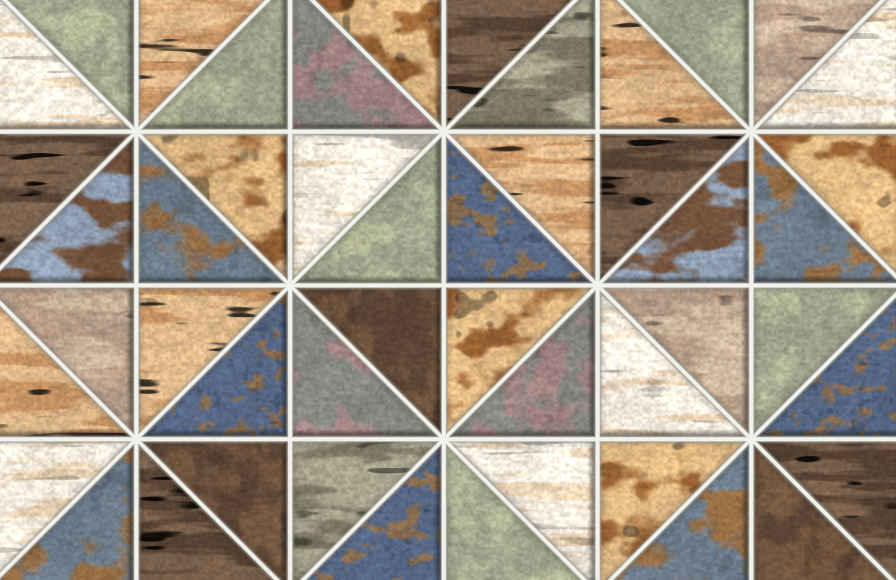
This pattern is drawn by a Shadertoy shader. Its source:

```glsl
// Patchwork of square tiles, each split by a diagonal into two stone triangles.
// Diagonals alternate to form stars; fbm noise paints travertine, slate, rust
// and plaster finishes, and distance to the seams draws the pale bevelled grout.
#define CELL 0.2651
#define ORIGIN vec2(0.235, 0.773)
#define SEAM 0.0145
#define BEVEL 0.036
#define DIAGONAL_SEAM 0.013
#define GRAIN 0.15
#define SHADOW 0.42
#define GROUT vec3(0.95, 0.95, 0.93)
#define GROUT_EDGE vec3(0.60, 0.59, 0.56)

// Finishes
const int CREAM = 0, SAGE = 1, TAN = 2, UMBER = 3, BLUE = 4, MAUVE = 5;
const int GOLD = 6, TAUPE = 7, GREY = 8, BROWN = 9, FLAKED = 10, RUSTED = 11;

const vec3 baseColor[12] = vec3[12](
    vec3(0.97, 0.94, 0.89), vec3(0.62, 0.63, 0.54), vec3(0.88, 0.73, 0.55),
    vec3(0.48, 0.38, 0.30), vec3(0.34, 0.41, 0.53), vec3(0.52, 0.53, 0.51),
    vec3(0.88, 0.73, 0.52), vec3(0.71, 0.61, 0.53), vec3(0.67, 0.65, 0.56),
    vec3(0.45, 0.34, 0.25), vec3(0.57, 0.63, 0.71), vec3(0.43, 0.49, 0.55));
const vec3 accentColor[12] = vec3[12](
    vec3(0.92, 0.83, 0.71), vec3(0.70, 0.71, 0.59), vec3(0.78, 0.58, 0.39),
    vec3(0.34, 0.26, 0.20), vec3(0.54, 0.43, 0.31), vec3(0.64, 0.52, 0.51),
    vec3(0.59, 0.38, 0.20), vec3(0.80, 0.71, 0.62), vec3(0.49, 0.47, 0.39),
    vec3(0.36, 0.27, 0.21), vec3(0.45, 0.32, 0.23), vec3(0.59, 0.43, 0.27));
// Horizontal stretch, accent coverage, pit strength
const vec3 traits[12] = vec3[12](
    vec3(3.2, 0.32, 0.22), vec3(1.0, 0.42, 0.0), vec3(3.0, 0.40, 0.75),
    vec3(2.8, 0.48, 0.85), vec3(1.5, 0.30, 0.15), vec3(1.0, 0.48, 0.1),
    vec3(1.2, 0.38, 0.35), vec3(2.6, 0.42, 0.35), vec3(2.4, 0.50, 0.45),
    vec3(0.9, 0.42, 0.1), vec3(1.4, 0.45, 0.1), vec3(1.2, 0.37, 0.1));

// Upper and lower finish of each tile, rows from the top
const int layout_[48] = int[48](
    SAGE, CREAM, TAN, SAGE, GOLD, MAUVE, UMBER, GREY, SAGE, TAN, TAUPE, CREAM,
    UMBER, FLAKED, GOLD, RUSTED, CREAM, SAGE, TAN, BLUE, UMBER, FLAKED, GOLD, RUSTED,
    TAUPE, TAN, TAN, BLUE, BROWN, MAUVE, GOLD, MAUVE, TAUPE, CREAM, SAGE, BLUE,
    CREAM, RUSTED, BROWN, UMBER, GREY, BLUE, CREAM, SAGE, GOLD, RUSTED, UMBER, BROWN);

float hash(vec2 p) {
    vec3 q = fract(p.xyx * 0.1031);
    q += dot(q, q.yzx + 33.33);
    return fract((q.x + q.y) * q.z);
}

float noise(vec2 p) {
    vec2 i = floor(p), f = fract(p);
    f = f * f * (3.0 - 2.0 * f);
    return mix(mix(hash(i), hash(i + vec2(1, 0)), f.x),
               mix(hash(i + vec2(0, 1)), hash(i + vec2(1, 1)), f.x), f.y);
}

float fbm(vec2 p) {
    float sum = 0.0, weight = 0.5;
    for (int i = 0; i < 4; i++) {
        sum += weight * noise(p);
        p = mat2(1.6, 0.5, -0.5, 1.6) * p + 17.3;
        weight *= 0.55;
    }
    return sum;
}

vec3 stone(int kind, vec2 uv, float seed) {
    vec3 trait = traits[kind];
    vec2 shift = vec2(seed * 13.7, seed * 7.9) + 40.0;
    vec2 w = uv * vec2(5.0 / trait.x, 5.0 * trait.x) + shift;
    if (kind == BLUE) w = uv * vec2(9.0, 14.0) + shift;
    // Veins or patches of the accent
    float veins = clamp((fbm(w) - 0.5) * 1.7 + 0.5, 0.0, 1.0);
    vec3 color = mix(baseColor[kind], accentColor[kind],
                     smoothstep(-0.14, 0.16, veins - 1.0 + trait.y));
    // Broad clouding and fine grain
    color *= 0.91 + 0.18 * fbm(uv * 3.0 + shift.yx);
    color *= 1.0 + GRAIN * (noise(uv * vec2(28.0, 46.0) + shift) - 0.5)
                 + GRAIN * (noise(uv * 60.0 + shift) - 0.5);
    // Elongated dark pits
    float pits = noise(w * vec2(2.2, 0.9) + 9.0) * 0.65 + noise(w * 2.7 + 3.0) * 0.35;
    return color * (1.0 - trait.z * smoothstep(0.71, 0.82, pits));
}

void mainImage(out vec4 fragColor, in vec2 fragCoord) {
    vec2 grid = (fragCoord / iResolution.y - ORIGIN) / CELL;
    float pixel = 1.0 / (CELL * iResolution.y);
    vec2 tile = floor(grid), f = grid - tile;
    int column = int(mod(tile.x + 1.0, 6.0)), row = int(mod(-tile.y, 4.0));

    // Alternating diagonal: positive side is the upper triangle
    bool falling = (column + row) % 2 == 0;
    float side = (falling ? f.x : 1.0 - f.x) + f.y - 1.0;
    int slot = (row * 6 + column) * 2 + (side > 0.0 ? 0 : 1);
    vec3 color = stone(layout_[slot], f, float(slot));

    // Shaded bevel, deeper along the right and bottom of each tile
    vec2 nearest = min(f, 1.0 - f);
    float straight = min(nearest.x, nearest.y);
    float diagonal = abs(side) * 0.7071;
    float deep = min(1.0 - f.x, f.y);
    color *= 1.0 - SHADOW * smoothstep(0.075, 0.015, deep);
    color *= 1.0 - 0.3 * SHADOW * smoothstep(0.07, 0.015, min(straight, diagonal));

    // Grout: grey flanks, then a white core
    float seam = min(straight - SEAM, diagonal - DIAGONAL_SEAM);
    float flank = smoothstep(BEVEL - SEAM, 0.0, seam);
    color = mix(color, GROUT_EDGE, 0.7 * flank);
    color = mix(color, GROUT, smoothstep(pixel, -pixel, seam));
    fragColor = vec4(clamp(color, 0.0, 1.0), 1.0);
}
```
